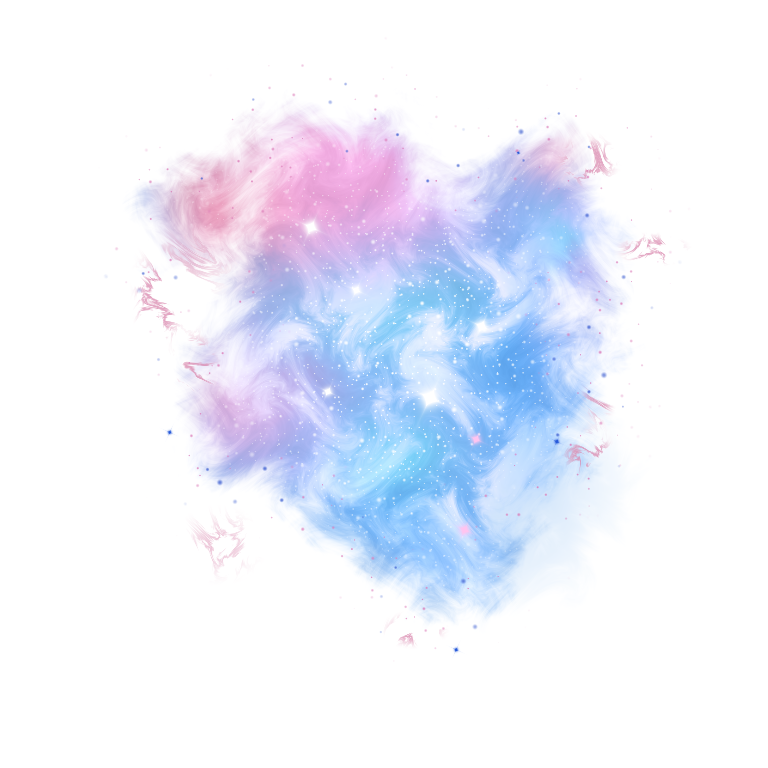
This background is drawn by a WebGL 1 fragment shader. Its source:

```glsl
precision highp float;
// A pastel nebula of rose, lilac and blue, strewn with stars, on a white ground.

uniform vec2 u_resolution;

vec2 hash2(vec2 cell) {
  return fract(sin(vec2(dot(cell, vec2(12.7, 31.1)), dot(cell, vec2(26.9, 18.3)))) * 4375.85);
}

// Layered sines, each octave bent by the one before it
float wisps(vec2 p) {
  float sum = 0.0, amp = 0.55;
  for (int i = 0; i < 6; i++) {
    p += 0.55 * sin(p.yx * 1.3 + vec2(1.7, 4.1));
    sum += amp * sin(p.x) * cos(p.y);
    p = mat2(1.6, 1.2, -1.2, 1.6) * p + 3.1;
    amp *= 0.6;
  }
  return sum;
}

float glow(vec2 p, vec2 center, vec2 radii) {
  vec2 d = (p - center) / radii;
  return exp(-dot(d, d));
}

float disc(vec2 p, vec2 center, float radius) {
  return length(p - center) - radius;
}

float smoothMin(float a, float b) {
  float h = max(0.04 - abs(a - b), 0.0);
  return min(a, b) - h * h / 0.16;
}

// One round speck in some cells of a grid
float specks(vec2 p, float cells, float share) {
  vec2 id = floor(p * cells);
  vec2 pick = hash2(id + 41.0);
  float d = length(fract(p * cells) - 0.25 - 0.5 * hash2(id));
  return step(pick.x, share) * smoothstep(0.09 + 0.16 * pick.y, 0.02, d);
}

// Star with a soft core and four thin rays
float flare(vec2 p, vec2 center, float size) {
  vec2 d = mat2(0.91, 0.42, -0.42, 0.91) * (p - center) / size;
  vec2 a = abs(d);
  float rays = exp(-22.0 * a.x - 3.0 * a.y) + exp(-22.0 * a.y - 3.0 * a.x);
  return min(1.0, exp(-dot(d, d) * 14.0) + 0.8 * rays);
}

// Outline of the cloud as merged discs
float cloudShape(vec2 p) {
  float d = disc(p, vec2(0.527, 0.525), 0.238);
  d = smoothMin(d, disc(p, vec2(0.425, 0.72), 0.132));
  d = smoothMin(d, disc(p, vec2(0.29, 0.715), 0.07));
  d = smoothMin(d, disc(p, vec2(0.715, 0.71), 0.098));
  d = smoothMin(d, disc(p, vec2(0.57, 0.32), 0.085));
  return smoothMin(d, disc(p, vec2(0.335, 0.46), 0.075));
}

vec3 cloudColor(vec2 p, float fine) {
  vec3 lilac = vec3(0.77, 0.73, 0.98);
  vec3 cyan = vec3(0.48, 0.86, 0.99);
  vec3 c = vec3(0.55, 0.75, 0.99);
  c = mix(c, vec3(0.38, 0.69, 0.99), glow(p, vec2(0.70, 0.54), vec2(0.08, 0.13)));
  c = mix(c, vec3(0.43, 0.71, 0.98), glow(p, vec2(0.51, 0.33), vec2(0.12, 0.06)));
  c = mix(c, lilac, 0.95 * glow(p, vec2(0.49, 0.72), vec2(0.14, 0.09)));
  c = mix(c, lilac, 0.9 * glow(p, vec2(0.34, 0.46), vec2(0.10, 0.11)));
  c = mix(c, lilac, 0.8 * glow(p, vec2(0.77, 0.64), vec2(0.07, 0.14)));
  c = mix(c, cyan, 0.7 * glow(p, vec2(0.50, 0.59), vec2(0.13, 0.07)));
  c = mix(c, cyan, 0.8 * glow(p, vec2(0.52, 0.40), vec2(0.07, 0.05)));
  c = mix(c, cyan, 0.6 * glow(p, vec2(0.735, 0.69), vec2(0.04, 0.03)));
  c = mix(c, vec3(0.95, 0.68, 0.90), min(1.0, 1.2 * glow(p, vec2(0.42, 0.77), vec2(0.15, 0.11))));
  c = mix(c, vec3(0.90, 0.58, 0.71), glow(p, vec2(0.29, 0.73), vec2(0.10, 0.10)));
  c = mix(c, vec3(0.92, 0.68, 0.83), 0.9 * glow(p, vec2(0.73, 0.80), vec2(0.08, 0.05)));
  c = mix(c, vec3(0.93, 0.69, 0.85), 0.7 * glow(p, vec2(0.29, 0.48), vec2(0.07, 0.09)));
  // Pale clumps
  float clumps = glow(p, vec2(0.41, 0.54), vec2(0.09, 0.08)) + glow(p, vec2(0.62, 0.38), vec2(0.06, 0.08))
    + glow(p, vec2(0.61, 0.62), vec2(0.08, 0.09)) + 0.5 * glow(p, vec2(0.52, 0.49), vec2(0.20));
  c = mix(c, vec3(0.93, 0.92, 1.0), min(1.0, clumps) * smoothstep(-0.35, 0.5, fine) * 0.85);
  return c + 0.07 * fine;
}

void main() {
  vec2 p = (gl_FragCoord.xy - 0.5 * u_resolution) / min(u_resolution.x, u_resolution.y) + 0.5;
  float broad = wisps(p * 13.0);
  float fine = wisps(p * 27.0 + 5.0);
  vec2 bent = p + 0.025 * vec2(broad, fine);
  float d = cloudShape(p) + 0.045 * broad + 0.03 * fine;

  // Thin veil at the lower right, then the cloud body
  vec3 color = vec3(1.0);
  float veil = smoothstep(0.03, -0.09, disc(p, vec2(0.645, 0.37), 0.16) + 0.05 * fine);
  color = mix(color, vec3(0.72, 0.84, 0.97), veil * (0.5 + 0.3 * fine));
  float body = smoothstep(0.035, -0.055, d);
  color = mix(color, cloudColor(bent, fine), body);

  // Loose rose filaments around the rim
  float patches = glow(p, vec2(0.205, 0.60), vec2(0.025, 0.045)) + glow(p, vec2(0.255, 0.52), vec2(0.025, 0.04))
    + glow(p, vec2(0.765, 0.79), vec2(0.035, 0.03)) + glow(p, vec2(0.85, 0.675), vec2(0.04, 0.018))
    + glow(p, vec2(0.78, 0.49), vec2(0.02, 0.035)) + glow(p, vec2(0.765, 0.41), vec2(0.03, 0.025))
    + glow(p, vec2(0.54, 0.18), vec2(0.035, 0.02)) + 0.55 * glow(p, vec2(0.285, 0.29), vec2(0.06, 0.05))
    + 0.5 * glow(p, vec2(0.25, 0.66), vec2(0.07, 0.06));
  float threads = smoothstep(0.16, 0.0, abs(fine)) * smoothstep(0.15, 0.8, patches);
  color = mix(color, vec3(0.85, 0.53, 0.68), 0.75 * threads);

  // Rose and blue dust near the edge
  float rim = smoothstep(0.10, 0.0, d) * smoothstep(-0.08, 0.0, d);
  color = mix(color, vec3(0.86, 0.48, 0.72), 0.8 * rim * specks(p, 75.0, 0.12));
  color = mix(color, vec3(0.25, 0.38, 0.82), 0.8 * rim * specks(p + 0.37, 48.0, 0.04));

  // White star dust at three scales
  float heart = body * (0.25 + 0.75 * glow(p, vec2(0.53, 0.53), vec2(0.19, 0.23)));
  for (int i = 0; i < 3; i++) {
    float layer = float(i);
    color = mix(color, vec3(1.0), heart * specks(p + 0.13 * layer, 50.0 + 38.0 * layer, 0.22 + 0.08 * layer));
  }

  // Bright stars
  float stars = flare(p, vec2(0.56, 0.482), 0.052) + flare(p, vec2(0.405, 0.704), 0.035)
    + flare(p, vec2(0.464, 0.622), 0.024) + flare(p, vec2(0.627, 0.575), 0.034) + flare(p, vec2(0.427, 0.49), 0.022);
  color = mix(color, vec3(1.0), min(1.0, stars));
  float pinkStars = flare(p, vec2(0.605, 0.31), 0.025) + flare(p, vec2(0.62, 0.428), 0.022);
  color = mix(color, vec3(1.0, 0.77, 0.94), min(1.0, pinkStars));
  float blueStars = flare(p, vec2(0.221, 0.437), 0.009) + flare(p, vec2(0.725, 0.425), 0.011)
    + flare(p, vec2(0.594, 0.154), 0.009) + flare(p, vec2(0.675, 0.801), 0.006);
  color = mix(color, vec3(0.15, 0.35, 0.85), min(1.0, blueStars));

  gl_FragColor = vec4(clamp(color, 0.0, 1.0), 1.0);
}
```
